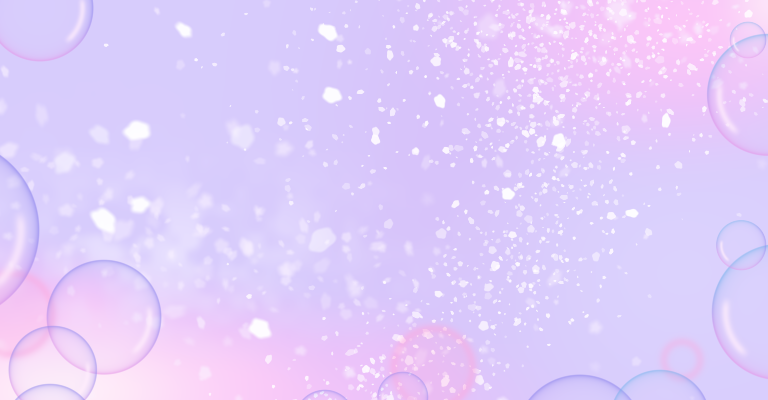
Write a Shadertoy shader that draws this background.

```glsl
// Pastel lavender backdrop with pink glows, drifting white flakes and soap bubbles.
// Flakes come from jittered rotated grids whose odds follow density fields;
// bubbles are tinted rims with curved highlights.
#define FLAKE_LAYERS 8
#define BOKEH_LAYERS 7
#define FLAKE_ALPHA 0.92
#define BOKEH_ALPHA 0.62
#define RIM_ALPHA 0.80
#define HAZE_ALPHA 0.65
const vec3 LAVENDER = vec3(.845, .80, .99), VIOLET = vec3(.84, .745, .975);
const vec3 PERIWINKLE = vec3(.86, .825, .992), ORCHID = vec3(.915, .755, .98);
const vec3 PINK = vec3(.99, .78, .97), BLUSH = vec3(1., .945, .975);
// Centre x, centre y, radius; unit is the canvas height
const vec3 BUBBLES[13] = vec3[13](
  vec3(-.13, .425, .228), vec3(.10, .98, .133), vec3(.26, .207, .143),
  vec3(.132, .075, .11), vec3(.125, -.075, .115), vec3(.812, -.05, .075),
  vec3(1.007, .007, .063), vec3(1.45, -.10, .163), vec3(1.65, -.05, .125),
  vec3(1.95, .22, .17), vec3(1.853, .387, .062), vec3(1.92, .763, .152),
  vec3(1.87, .90, .045));
const vec3 PINK_RINGS[3] = vec3[3](
  vec3(.03, .215, .115), vec3(1.083, .08, .112), vec3(1.705, .10, .050));
const vec3 BIG_FLAKES[16] = vec3[16](
  vec3(.46, .925, .022), vec3(.82, .92, .026), vec3(.83, .762, .023),
  vec3(.343, .673, .032), vec3(1.10, .747, .017), vec3(1.398, .648, .018),
  vec3(1.665, .698, .018), vec3(1.58, .467, .016), vec3(1.27, .515, .016),
  vec3(.26, .45, .034), vec3(.35, .488, .023), vec3(.65, .178, .028),
  vec3(.16, .593, .028), vec3(.607, .658, .029), vec3(.805, .40, .036),
  vec3(.25, .663, .026));

float hash(vec2 p) {
  vec3 q = fract(vec3(p.xyx) * .1031);
  q += dot(q, q.yzx + 33.33);
  return fract((q.x + q.y) * q.z);
}
float noise(vec2 p) {
  vec2 i = floor(p), f = fract(p);
  f = f * f * (3. - 2. * f);
  return mix(mix(hash(i), hash(i + vec2(1, 0)), f.x),
             mix(hash(i + vec2(0, 1)), hash(i + vec2(1, 1)), f.x), f.y);
}
float gauss(float x) { return exp(-x * x); }
float blob(vec2 p, vec2 centre, vec2 size) { return gauss(length((p - centre) / size)); }
float below(float lo, float hi, float x) { return 1. - smoothstep(lo, hi, x); }
mat2 rotate(float a) { return mat2(cos(a), sin(a), -sin(a), cos(a)); }

// Irregular rounded chip, 1 inside and 0 outside
float flake(vec2 q, float radius, float seed, float blur) {
  q = rotate(seed * 6.28) * q;
  q.y *= 1. + .8 * fract(seed * 7.3);
  float a = atan(q.y, q.x + 1e-5);
  float edge = radius * (1. + .06 * sin(3. * a + seed * 40.) + .06 * sin(5. * a + seed * 70.));
  return below(-blur, blur, length(q) - edge);
}
float sharpDensity(vec2 p) {
  float streamX = 1.37 - 1.2 * (p.y - .6) * (p.y - .6);
  return .5 * gauss((p.x - streamX) / .19) + .6 * blob(p, vec2(1.52, .92), vec2(.3, .22))
       + .13 * blob(p, vec2(.9, .85), vec2(.25, .3));
}
float softDensity(vec2 p) {
  return .75 * blob(p, vec2(.55, .38 - .25 * (p.x - .55)), vec2(.5, .18))
       + .55 * blob(p, vec2(1.62, .95), vec2(.28, .16)) + .04;
}
// One jittered grid of flakes; each stays inside its own cell
float scatter(vec2 p, float layer, float cell, bool soft) {
  mat2 turn = rotate(layer * 1.7 + .4);
  vec2 g = turn * p / cell + layer * 17., id = floor(g) + 100.;
  float seed = hash(id), size = hash(id + 31.7);
  vec2 centre = .3 + .4 * vec2(hash(id + 5.1), hash(id + 9.4));
  vec2 world = transpose(turn) * ((floor(g) + centre - layer * 17.) * cell);
  float odds = soft ? softDensity(world) : sharpDensity(world);
  float blur = soft ? .08 : max(.03, .7 / (iResolution.y * cell));
  float radius = mix(.08, .21, size * size);
  return step(hash(id + 71.3), odds) * flake(fract(g) - centre, radius, seed, blur) * mix(.35, 1., seed);
}
vec3 backdrop(vec2 p) {
  vec3 c = mix(LAVENDER, VIOLET, .8 * blob(p, vec2(1.15, .6), vec2(.34, .65)));
  c = mix(c, PERIWINKLE, .9 * blob(p, vec2(1.7, .32), vec2(.42, .34)));
  // Upper right glow
  c = mix(c, ORCHID, .95 * smoothstep(.12, .75, blob(p, vec2(1.68, 1.), vec2(.56, .36))));
  c = mix(c, PINK, .95 * blob(p, vec2(1.72, .95), vec2(.32, .2)));
  c = mix(c, BLUSH, .7 * blob(p, vec2(1.93, 1.), vec2(.1, .12)));
  // Lower left glow, sloping down to the right, under pale haze
  float slope = p.y - .35 + .24 * p.x + .12 * (noise(p * 5.) - .5);
  c = mix(c, ORCHID, .95 * below(-.04, .17, slope) * below(.9, 1.5, p.x));
  c = mix(c, PINK, .9 * below(-.16, .05, slope) * below(.55, 1.1, p.x));
  c = mix(c, BLUSH, .95 * blob(p, vec2(.16, .02), vec2(.34, .15)));
  float cloud = smoothstep(.3, .8, .6 * noise(p * 11.) + .4 * noise(p * 25.));
  return mix(c, vec3(.94, .92, 1.), HAZE_ALPHA * cloud * blob(p, vec2(.36, .37), vec2(.5, .17)));
}
vec3 addBubble(vec3 c, vec2 p, vec3 b, float px) {
  vec2 q = (p - b.xy) / b.z;
  float t = length(q), aa = px / b.z, r = min(t, 1.);
  vec2 dir = q / max(t, .001);
  float inside = below(1. - aa, 1. + aa, t);
  vec3 rim = mix(vec3(.53, .5, .92), vec3(.9, .56, .9), below(-1., .3, dir.y + .3 * dir.x));
  rim = mix(rim, vec3(.4, .78, .92), .7 * step(1.6, b.x) * smoothstep(.1, 1., dir.y - dir.x * .4));
  c = mix(c, PERIWINKLE, .1 * inside);
  c = mix(c, rim, inside * RIM_ALPHA * (.28 * pow(r, 7.) + .62 * pow(r, 32.)));
  vec2 lightDir = normalize(vec2(b.x < 1. ? 1. : -1., -.35));
  float arc = gauss((r - .8) / .06) * smoothstep(.8, .93, dot(dir, lightDir));
  return mix(c, vec3(1., .93, .99), .7 * arc * inside);
}
void mainImage(out vec4 fragColor, in vec2 fragCoord) {
  float px = 1. / iResolution.y;
  vec2 p = fragCoord * px;
  vec3 c = backdrop(p);
  for (int i = 0; i < BOKEH_LAYERS; i++)
    c = mix(c, vec3(.98, .95, 1.), BOKEH_ALPHA * scatter(p, float(i) + 20., .06 + .017 * float(i), true));
  for (int i = 0; i < FLAKE_LAYERS; i++)
    c = mix(c, vec3(1., .985, 1.), FLAKE_ALPHA * scatter(p, float(i), .026 + .007 * float(i), false));
  for (int i = 0; i < 16; i++) {
    vec3 f = BIG_FLAKES[i];
    float blur = mix(.009, .003, smoothstep(.4, 1.1, f.x));
    c = mix(c, vec3(1), (i < 12 ? .95 : .45) * flake(p - f.xy, f.z, hash(f.xy * 90.), blur));
  }
  for (int i = 0; i < 3; i++) {
    vec3 r = PINK_RINGS[i];
    float d = length(p - r.xy) - r.z * .9;
    c = mix(c, vec3(.99, .66, .87), .36 * gauss(d / .012) + .24 * below(-.01, .01, d) * step(.1, r.z));
  }
  for (int i = 0; i < 13; i++) c = addBubble(c, p, BUBBLES[i], px);
  fragColor = vec4(c, 1.);
}
```
